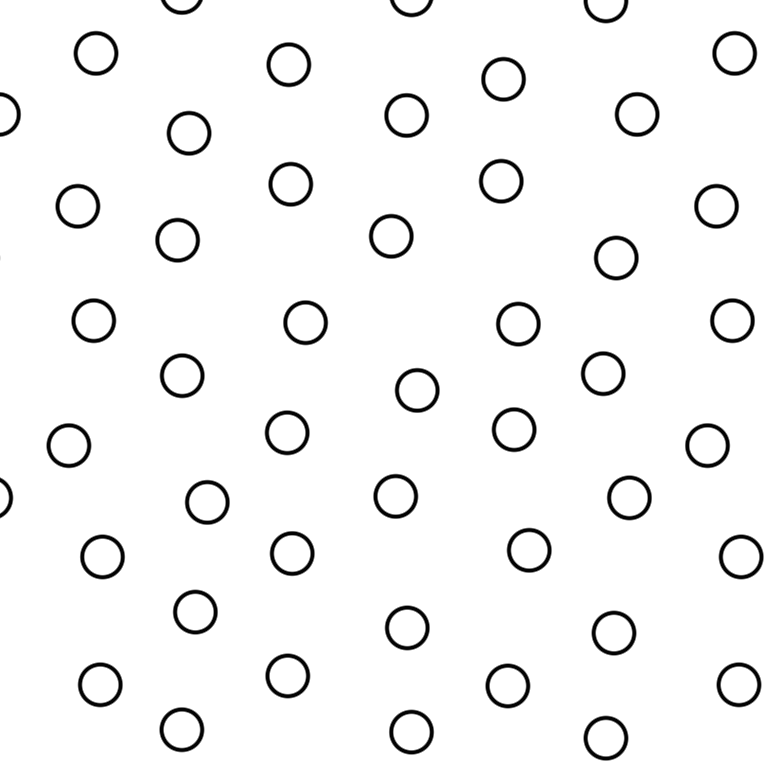
Write a Shadertoy shader that draws this pattern.

```glsl
// Thin black rings scattered on a jittered, staggered grid over white.

const vec3  PAPER = vec3(1.0);
const vec3  INK = vec3(0.01);
const vec2  CELL = vec2(0.1386, 0.1600);    // column and row spacing
const vec2  ORIGIN = vec2(0.1120, 0.9115);  // centre of cell (0, 0)
const vec2  JITTER = vec2(0.0250, 0.0210);  // largest shift from the cell centre
const float TILE_CELLS = 6.0;               // cells before the layout repeats
const float RING_RADIUS = 0.0264;
const float HALF_STROKE = 0.0026;
const float EDGE_PIXELS = 1.6;              // width of the smoothed edge

vec2 hash22(vec2 p) {
    vec3 q = fract(vec3(p.xyx) * vec3(0.1031, 0.1030, 0.0973));
    q += dot(q, q.yzx + 33.33);
    return fract((q.xx + q.yz) * q.zy);
}

// Signed distance to the ring in the cell around p; each ring stays inside its cell.
float ringDistance(vec2 p) {
    vec2 grid = (p - ORIGIN) / CELL + 0.5;
    float column = floor(grid.x);
    grid.y += 0.5 * mod(column, 2.0);       // stagger odd columns
    vec2 id = floor(grid);
    vec2 local = (grid - id - 0.5) * CELL;
    vec2 shift = (2.0 * hash22(mod(id, TILE_CELLS) + 17.0) - 1.0) * JITTER;
    return abs(length(local - shift) - RING_RADIUS) - HALF_STROKE;
}

void mainImage(out vec4 fragColor, in vec2 fragCoord) {
    vec2 p = fragCoord / iResolution.y;
    float edge = EDGE_PIXELS / iResolution.y;
    float coverage = clamp(0.5 - ringDistance(p) / edge, 0.0, 1.0);
    fragColor = vec4(mix(PAPER, INK, coverage), 1.0);
}
```
